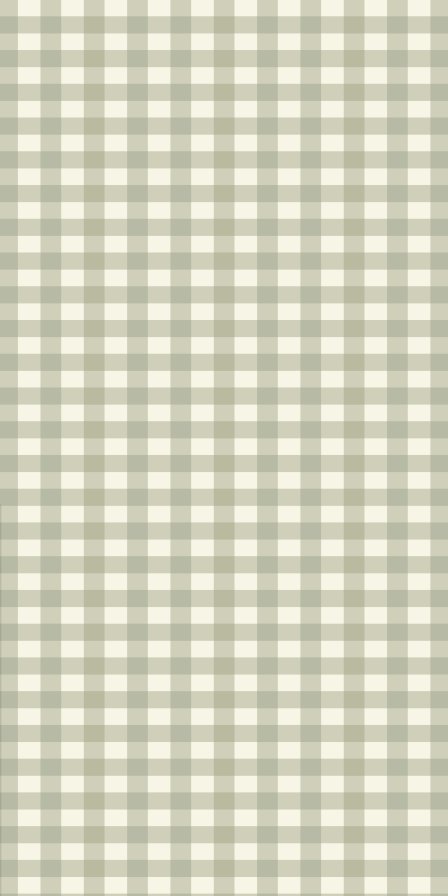
A WebGL 1 fragment shader for this pattern:

```glsl
precision highp float;

uniform vec2 u_resolution;

// Layout as fractions of the canvas, measured from the top left
const vec2 PERIOD = vec2(0.0967, 0.03766);
const vec2 BAND_START = vec2(0.0904, 0.0182);
const vec2 BAND_WIDTH = vec2(0.0462, 0.0191);

const vec3 CREAM = vec3(0.97, 0.96, 0.90);
const vec3 SAGE = vec3(0.81, 0.81, 0.73);
const vec3 DEEP_SAGE = vec3(0.72, 0.73, 0.64);

// Slight warm cast that returns every few columns
const vec3 WARM_CAST = vec3(0.008, -0.002, -0.010);
const float CAST_CYCLE = 3.0;
const float CAST_COLUMN = 5.0;

// Faint worn line along the lower left edge
const float EDGE_WIDTH = 0.003;
const float EDGE_TOP = 0.437;
const float EDGE_SHADE = 0.10;

const float TAU = 6.283185;

// Signed distance to the nearest band on each axis
vec2 bandDistance(vec2 p) {
  vec2 center = BAND_START + 0.5 * BAND_WIDTH;
  vec2 offset = mod(p - center + 0.5 * PERIOD, PERIOD) - 0.5 * PERIOD;
  return abs(offset) - 0.5 * BAND_WIDTH;
}

// Antialiased coverage from a signed distance
vec2 coverage(vec2 dist, vec2 pixel) {
  return clamp(0.5 - dist / pixel, 0.0, 1.0);
}

float columnWarmth(float x) {
  float center = BAND_START.x + 0.5 * BAND_WIDTH.x;
  float column = floor((x - center) / PERIOD.x + 0.5) + 1.0;
  return cos(TAU * (column - CAST_COLUMN) / CAST_CYCLE);
}

void main() {
  vec2 pixel = 1.0 / u_resolution;
  vec2 p = gl_FragCoord.xy * pixel;
  p.y = 1.0 - p.y;

  // Woven check: one band gives sage, two give deep sage
  vec2 band = coverage(bandDistance(p), pixel);
  vec3 gap = mix(CREAM, SAGE, band.x);
  vec3 stripe = mix(SAGE, DEEP_SAGE, band.x);
  vec3 color = mix(gap, stripe, band.y);

  // Column tint, strongest where bands cross
  color += WARM_CAST * columnWarmth(p.x) * band.x * band.y;

  // Edge wear
  vec2 edge = coverage(vec2(p.x - EDGE_WIDTH, 1.0 - EDGE_TOP - p.y), pixel);
  color *= 1.0 - EDGE_SHADE * edge.x * edge.y;

  gl_FragColor = vec4(color, 1.0);
}
```
